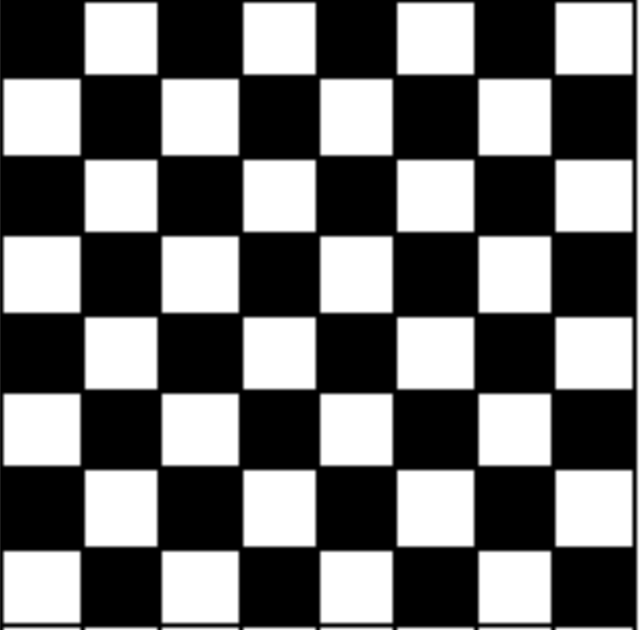
Reproduce this pattern procedurally as a Shadertoy shader.

```glsl
// An eight by eight checkerboard of black and white squares with thin black rules.
// Rules are snapped to a coarse grid, so squares alternate between 17 and 18 units;
// soft-edged openings between rules are then filled by parity, with white margins.

// Position of the k-th rule, rounded down to the coarse grid.
vec2 rulePosition(vec2 k) {
    return floor(17.43 * k + vec2(0.78, 0.3));
}

// Index of the cell holding p: the inverse of rulePosition.
vec2 cellIndex(vec2 p) {
    return ceil((floor(p) + 1.0 - vec2(0.78, 0.3)) / 17.43) - 1.0;
}

void mainImage(out vec4 fragColor, in vec2 fragCoord) {
    // Coarse grid units, counted from the top left rule.
    vec2 uv = fragCoord / iResolution.xy;
    vec2 p = vec2(uv.x, 1.0 - uv.y) * vec2(141.44, 140.13) - vec2(0.28, 0.09);

    // Distance from the nearest rule on each axis, less half its width.
    vec2 cell = cellIndex(p);
    vec2 edge = min(p - rulePosition(cell), rulePosition(cell + 1.0) - p) - 0.5;

    // Soft edges, never narrower than one pixel.
    vec2 blur = max(vec2(0.55), 141.0 / iResolution.xy);
    vec2 opening = smoothstep(-blur, blur, edge);

    // Side margins are plain white; the bottom margin keeps its vertical rules.
    bool sideMargin = cell.x < 0.0 || cell.x > 7.0;
    bool bottomMargin = cell.y > 7.0;
    float checker = mod(cell.x + cell.y, 2.0);
    float white = sideMargin ? opening.x
                : opening.x * opening.y * (bottomMargin ? 1.0 : checker);

    fragColor = vec4(vec3(white), 1.0);
}
```
